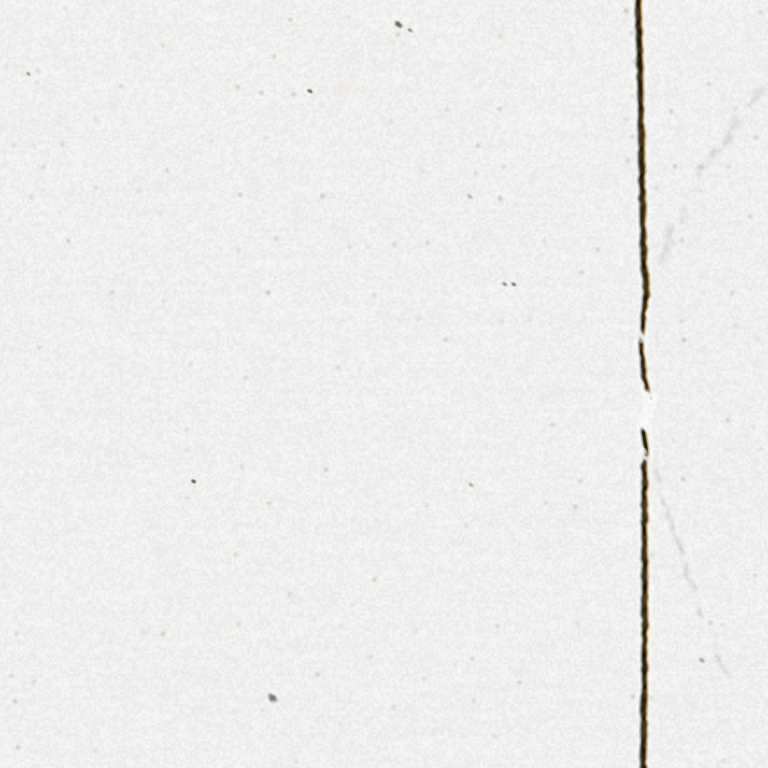
Reproduce this texture procedurally as a WebGL 2 fragment shader.

```glsl
#version 300 es
precision highp float;
// Off-white grained board with a broken dark vertical crack, faint hairlines and specks.
uniform vec2 u_resolution;
out vec4 fragColor;

const vec3 BOARD_WARM = vec3(0.942, 0.940, 0.934);
const vec3 BOARD_COOL = vec3(0.938, 0.938, 0.946);
const vec3 CRACK_DARK = vec3(0.20, 0.14, 0.06);
const vec3 FRINGE_LEFT = vec3(0.52, 0.57, 0.56);
const vec3 FRINGE_RIGHT = vec3(0.68, 0.55, 0.28);
const vec3 SPECK_COLOR = vec3(0.36, 0.32, 0.25);
const vec3 STAIN_COLOR = vec3(0.95, 0.89, 0.86);
const float CRACK_HALF_WIDTH = 0.0036;
const float GRAIN_CELLS = 330.0;
const float GRAIN_AMOUNT = 0.055;
const float FINE_SPECK_CELLS = 30.0;

// Crack centre line, from top to bottom: x, y
const int KNOTS = 14;
const vec2 CRACK[KNOTS] = vec2[KNOTS](
  vec2(0.831, 1.0), vec2(0.834, 0.87), vec2(0.8365, 0.74), vec2(0.838, 0.66),
  vec2(0.842, 0.622), vec2(0.838, 0.59), vec2(0.835, 0.555), vec2(0.838, 0.51),
  vec2(0.846, 0.483), vec2(0.837, 0.441), vec2(0.842, 0.415), vec2(0.839, 0.395),
  vec2(0.8395, 0.18), vec2(0.8375, 0.0));

// Larger specks: x, y, radius, strength
const int SPECKS = 11;
const vec4 SPECK[SPECKS] = vec4[SPECKS](
  vec4(0.519, 0.968, 0.0062, 0.85), vec4(0.534, 0.961, 0.0036, 0.7),
  vec4(0.404, 0.881, 0.0036, 0.8), vec4(0.612, 0.744, 0.0050, 0.35),
  vec4(0.657, 0.630, 0.0036, 0.6), vec4(0.669, 0.630, 0.0038, 0.75),
  vec4(0.252, 0.373, 0.0042, 0.85), vec4(0.355, 0.091, 0.0080, 0.75),
  vec4(0.614, 0.368, 0.0040, 0.4), vec4(0.037, 0.904, 0.0033, 0.5),
  vec4(0.914, 0.140, 0.0045, 0.4));

float hash(vec2 p) {
  vec3 q = fract(vec3(p.xyx) * 0.1031);
  q += dot(q, q.yzx + 33.33);
  return fract((q.x + q.y) * q.z);
}

float noise(vec2 p) {
  vec2 i = floor(p), f = fract(p);
  f = f * f * (3.0 - 2.0 * f);
  return mix(mix(hash(i), hash(i + vec2(1, 0)), f.x),
             mix(hash(i + vec2(0, 1)), hash(i + vec2(1, 1)), f.x), f.y);
}

// Soft window: 1 between lo and hi
float band(float v, float lo, float hi, float soft) {
  return smoothstep(lo - soft, lo + soft, v) * (1.0 - smoothstep(hi - soft, hi + soft, v));
}

float crackCenter(float y) {
  float x = CRACK[0].x;
  for (int i = 1; i < KNOTS; i++) {
    vec2 a = CRACK[i - 1], b = CRACK[i];
    x = mix(x, b.x, clamp((a.y - y) / (a.y - b.y), 0.0, 1.0));
  }
  return x + 0.0016 * (noise(vec2(y * 120.0, 3.0)) - 0.5);
}

// Curved faint line, broken into patches
float hairline(vec2 p, vec2 from, vec2 to, float bend, float width) {
  float t = (p.y - from.y) / (to.y - from.y);
  float x = mix(from.x, to.x, pow(clamp(t, 0.0, 1.0), bend));
  x += 0.010 * (noise(vec2(p.y * 60.0, 9.0)) - 0.5);
  float d = (p.x - x) / width;
  return exp(-d * d) * band(t, 0.0, 1.0, 0.08) * smoothstep(0.15, 0.8, noise(p * 110.0));
}

vec3 board(vec2 p) {
  float cool = 0.5 * band(p.y, 0.42, 0.87, 0.08) + 0.5 * band(p.y, -0.2, 0.14, 0.06)
             + 0.4 * smoothstep(0.85, 0.95, p.x) + 0.3 * (noise(p * 5.0) - 0.5);
  vec3 color = mix(BOARD_WARM, BOARD_COOL, clamp(cool, 0.0, 1.0));
  float grain = noise(p * GRAIN_CELLS) + 0.25 * noise(p * GRAIN_CELLS * 0.45 + 17.0) - 0.625;
  float streak = noise(p * vec2(14.0, 210.0)) - 0.5;
  return color + GRAIN_AMOUNT * grain + 0.012 * streak;
}

float fineSpecks(vec2 p) {
  vec2 cell = floor(p * FINE_SPECK_CELLS);
  vec2 center = 0.2 + 0.6 * vec2(hash(cell + 5.0), hash(cell + 71.0));
  float d = length(fract(p * FINE_SPECK_CELLS) - center) / FINE_SPECK_CELLS;
  float chance = hash(cell + 133.0);
  return step(0.84, chance) * (1.0 - smoothstep(0.0005, 0.0055, d)) * (chance - 0.78) * 0.9;
}

void main() {
  vec2 p = gl_FragCoord.xy / u_resolution;
  float px = 1.0 / u_resolution.y;
  vec3 color = board(p);

  // Faint hairlines and stain
  float lines = hairline(p, vec2(0.866, 0.66), vec2(1.0, 0.89), 1.45, 0.007)
              + hairline(p, vec2(0.853, 0.40), vec2(0.95, 0.115), 1.2, 0.004);
  color -= 0.085 * lines;
  vec2 toStain = (p - vec2(0.449, 0.888)) / vec2(0.013, 0.007);
  color = mix(color, STAIN_COLOR, 0.6 * exp(-dot(toStain, toStain)));

  // Specks
  color = mix(color, SPECK_COLOR, fineSpecks(p));
  for (int i = 0; i < SPECKS; i++) {
    vec4 s = SPECK[i];
    vec2 q = p - s.xy;
    float r = length(vec2(q.x, q.y * 1.2 + q.x * 0.3)) + 0.002 * (noise(p * 230.0) - 0.5);
    color = mix(color, SPECK_COLOR, s.w * (1.0 - smoothstep(s.z * 0.2, s.z + px, r)));
  }

  // Crack: pale rim, coloured fringes, dark core, ragged breaks
  float d = p.x - crackCenter(p.y);
  float ragged = p.y + 0.8 * d + 0.010 * (noise(p * 150.0) - 0.5);
  float present = 1.0 - band(ragged, 0.441, 0.489, 0.005);
  present *= 1.0 - 0.9 * band(ragged, 0.556, 0.565, 0.004);
  present *= 1.0 - 0.85 * band(ragged, 0.399, 0.412, 0.005);
  float thin = 1.0 - 0.35 * band(p.y, 0.40, 0.60, 0.02);
  float w = CRACK_HALF_WIDTH * thin * (0.75 + 0.5 * noise(vec2(p.y * 140.0, 1.0)));
  color += 0.028 * (1.0 - smoothstep(0.005, 0.013, abs(d)));
  float outer = 1.0 - smoothstep(w * 0.7, w + 0.0024 + px, abs(d));
  float core = 1.0 - smoothstep(w * 0.25, w + 0.0010, abs(d));
  vec3 fringe = mix(FRINGE_LEFT, FRINGE_RIGHT, smoothstep(-0.003, 0.003, d));
  vec3 dark = CRACK_DARK * (0.4 + 1.2 * noise(p * vec2(200.0, 170.0)));
  color = mix(color, mix(fringe, dark, core), outer * present);

  fragColor = vec4(clamp(color, 0.0, 1.0), 1.0);
}
```
